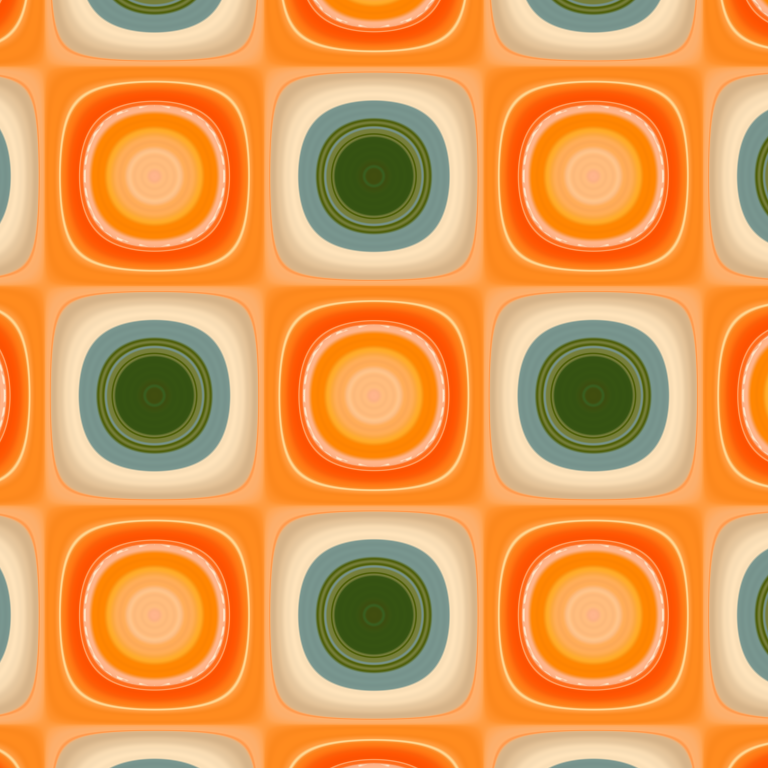
Write a WebGL 2 fragment shader that draws this pattern.

```glsl
#version 300 es
precision highp float;

uniform vec2 u_resolution;
out vec4 fragColor;

const float PI = 3.14159265;
const float CELLS = 3.5;
const vec2 CENTER = vec2(1.704, 1.697);

const vec3 ORANGE = vec3(1.0, 0.54, 0.12);
const vec3 VIVID = vec3(1.0, 0.52, 0.01);
const vec3 AMBER = vec3(1.0, 0.66, 0.15);
const vec3 PEACH = vec3(1.0, 0.69, 0.42);
const vec3 PINK = vec3(1.0, 0.70, 0.53);
const vec3 RED = vec3(1.0, 0.33, 0.01);
const vec3 CREAM = vec3(0.99, 0.88, 0.72);
const vec3 TAN = vec3(0.84, 0.70, 0.53);
const vec3 SLATE = vec3(0.47, 0.58, 0.55);
const vec3 OLIVE = vec3(0.46, 0.49, 0.23);
const vec3 MOSS = vec3(0.31, 0.37, 0.03);
const vec3 FOREST = vec3(0.21, 0.32, 0.07);

vec2 hashGradient(vec2 cell) {
    float n = fract(sin(dot(cell, vec2(127.1, 311.7))) * 43758.5);
    return vec2(cos(2.0 * PI * n), sin(2.0 * PI * n));
}

float gradientNoise(vec2 p) {
    vec2 i = floor(p), f = fract(p);
    vec2 s = f * f * f * (f * (f * 6.0 - 15.0) + 10.0);
    float a = dot(hashGradient(i), f);
    float b = dot(hashGradient(i + vec2(1, 0)), f - vec2(1, 0));
    float c = dot(hashGradient(i + vec2(0, 1)), f - vec2(0, 1));
    float d = dot(hashGradient(i + vec2(1, 1)), f - vec2(1, 1));
    return mix(mix(a, b, s.x), mix(c, d, s.x), s.y);
}

// Switches to a new colour beyond a radius.
vec3 beyond(vec3 base, vec3 tint, float edge, float blur, float r, float aa) {
    float w = max(blur, aa);
    return mix(base, tint, smoothstep(edge - w, edge + w, r));
}

// Lays a thin soft contour over the base.
vec3 contour(vec3 base, vec3 tint, float radius, float width, float r, float aa) {
    float w = max(width, aa);
    return mix(base, tint, 1.0 - smoothstep(0.0, w, abs(r - radius)));
}

vec3 warmCell(float r, float aa, float sparkle) {
    // Peach core and amber halo
    vec3 c = mix(PINK, vec3(1.0, 0.73, 0.48), smoothstep(0.03, 0.09, r));
    c = contour(c, vec3(1.0, 0.76, 0.53), 0.23, 0.035, r, aa);
    c = beyond(c, vec3(1.0, 0.67, 0.34), 0.265, 0.02, r, aa);
    c = beyond(c, AMBER, 0.385, 0.05, r, aa);
    c = beyond(c, VIVID, 0.445, 0.025, r, aa);
    // Pink band with its broken highlight
    c = beyond(c, PINK, 0.58, 0.025, r, aa);
    c = beyond(c, vec3(1.0, 0.42, 0.10), 0.65, 0.012, r, aa);
    c = contour(c, mix(PINK, vec3(1.0, 0.91, 0.79), sparkle), 0.635, 0.017, r, aa);
    // Red border fading outward
    c = beyond(c, RED, 0.685, 0.015, r, aa);
    c = contour(c, vec3(1.0, 0.60, 0.36), 0.683, 0.012, r, aa);
    c = beyond(c, ORANGE, 0.80, 0.07, r, aa);
    c = beyond(c, vec3(1.0, 0.61, 0.26), 0.85, 0.018, r, aa);
    c = contour(c, vec3(1.0, 0.84, 0.57), 0.862, 0.016, r, aa);
    c = beyond(c, ORANGE, 0.89, 0.025, r, aa);
    return beyond(c, vec3(1.0, 0.60, 0.24), 0.995, 0.02, r, aa);
}

vec3 coolCell(float r, float aa) {
    // Dark disc and its rims
    vec3 c = mix(vec3(0.25, 0.30, 0.06), FOREST, smoothstep(0.08, 0.18, r));
    c = contour(c, vec3(0.22, 0.36, 0.12), 0.09, 0.025, r, aa);
    c = beyond(c, OLIVE, 0.36, 0.012, r, aa);
    c = contour(c, MOSS, 0.385, 0.014, r, aa);
    c = beyond(c, MOSS, 0.455, 0.012, r, aa);
    c = contour(c, SLATE, 0.443, 0.02, r, aa);
    c = contour(c, OLIVE, 0.49, 0.025, r, aa);
    // Slate ring in a shaded cream frame
    c = beyond(c, SLATE, 0.525, 0.014, r, aa);
    c = beyond(c, CREAM, 0.69, 0.01, r, aa);
    c = beyond(c, TAN, 0.85, 0.09, r, aa);
    c = beyond(c, PEACH, 0.945, 0.012, r, aa);
    c = contour(c, vec3(1.0, 0.60, 0.30), 0.95, 0.01, r, aa);
    return beyond(c, vec3(1.0, 0.60, 0.24), 0.995, 0.02, r, aa);
}

void main() {
    vec2 uv = gl_FragCoord.xy / min(u_resolution.x, u_resolution.y);
    vec2 p = uv * CELLS - CENTER;
    float aa = 2.0 * CELLS / min(u_resolution.x, u_resolution.y);

    // Wave product: its sign alternates cells, its level rounds the squares
    float wave = cos(PI * p.x) * cos(PI * p.y);
    float r = acos(min(abs(wave), 1.0)) * 2.0 / PI;

    vec2 local = abs(fract(p + 0.5) - 0.5);
    float sparkle = smoothstep(-0.2, 0.2, gradientNoise(local * 34.0));
    float side = smoothstep(-aa, aa, wave);
    vec3 color = mix(coolCell(r, aa), warmCell(r, aa, sparkle), side);

    // Faint tonal banding
    color *= 1.0 + 0.012 * sin(r * 95.0);
    fragColor = vec4(clamp(color, 0.0, 1.0), 1.0);
}
```
